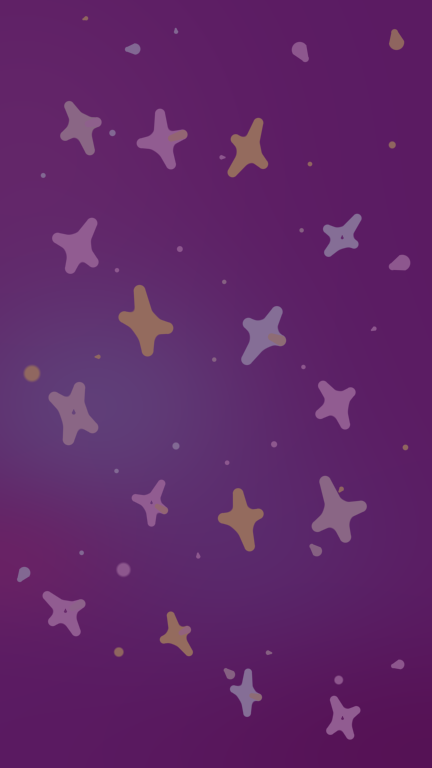
A Shadertoy shader for this background:

```glsl
// Soft purple night backdrop strewn with lumpy four-armed stars, pebbles and dots.
// Glows are gaussians; stars are smooth unions of tapered capsules, and every
// piece is placed by a jittered low-discrepancy sequence. Unit: canvas width.

const int STAR_COUNT = 16;
const int PIECE_COUNT = 52;
const float QUARTER_TURN = 1.5708;

float hash(float id, float salt) {
    vec2 q = fract(vec2(id, salt) * vec2(0.1031, 0.1137) + 0.137);
    q += dot(q, q.yx + 33.33);
    return fract((q.x + q.y) * q.x * 7.31);
}

float smoothMin(float a, float b, float k) {
    float h = max(k - abs(a - b), 0.0) / k;
    return min(a, b) - h * h * k * 0.25;
}

// Capsule from the origin to tip, its radius going from r0 to r1
float taperedCapsule(vec2 p, vec2 tip, float r0, float r1) {
    float t = clamp(dot(p, tip) / dot(tip, tip), 0.0, 1.0);
    return length(p - tip * t) - mix(r0, r1, t);
}

vec2 direction(float angle) {
    return vec2(cos(angle), sin(angle));
}

float glow(vec2 p, vec2 center, vec2 radius) {
    vec2 q = (p - center) / radius;
    return exp(-dot(q, q));
}

vec3 backdrop(vec2 p, float height) {
    vec2 s = vec2(p.x, p.y / height);
    vec3 col = vec3(0.355, 0.105, 0.385);
    col = mix(col, vec3(0.40, 0.16, 0.42), 0.75 * glow(s, vec2(0.05, 0.78), vec2(0.50, 0.30)));
    col = mix(col, vec3(0.35, 0.17, 0.43), 0.75 * glow(s, vec2(0.58, 0.27), vec2(0.36, 0.16)));
    col = mix(col, vec3(0.375, 0.25, 0.475), 0.95 * glow(s, vec2(0.22, 0.47), vec2(0.38, 0.17)));
    col = mix(col, vec3(0.43, 0.13, 0.39), 0.70 * glow(s, vec2(0.0, 0.27), vec2(0.26, 0.09)));
    return mix(col, vec3(0.33, 0.06, 0.32), 0.80 * glow(s, vec2(1.0, 0.02), vec2(0.60, 0.15)));
}

vec3 tint(float t) {
    vec3 pink = vec3(0.57, 0.36, 0.57);
    vec3 amber = vec3(0.58, 0.42, 0.37);
    vec3 mauve = vec3(0.54, 0.40, 0.52);
    vec3 lavender = vec3(0.52, 0.43, 0.59);
    return t < 0.36 ? pink : t < 0.62 ? amber : t < 0.80 ? mauve : lavender;
}

vec2 place(float id, float height, float margin) {
    vec2 s = fract(0.31 + id * vec2(0.7549, 0.5698));
    vec2 jitter = 0.07 * (vec2(hash(id, 1.0), hash(id, 2.0)) - 0.5);
    return mix(vec2(margin), vec2(1.0, height) - margin, s) + jitter;
}

vec2 armTip(float id, float arm, float size) {
    float tilt = (hash(id, 3.0) - 0.5) * 1.3;
    float bend = (hash(id, 10.0 + arm) - 0.5) * 0.6;
    float stretch = mod(arm, 2.0) < 0.5 ? 0.80 : 1.15;
    float reach = size * stretch * mix(0.8, 1.2, hash(id, 20.0 + arm));
    return reach * direction(tilt + bend + arm * QUARTER_TURN);
}

float starShape(vec2 p, float id, float size) {
    float d = 1.0;
    for (int k = 0; k < 4; k++) {
        vec2 tip = armTip(id, float(k), size);
        float arm = taperedCapsule(p, tip, 0.38 * size, 0.22 * size);
        d = smoothMin(d, arm, 0.24 * size);
    }
    return d;
}

float coverage(float d, float blur) {
    return 1.0 - smoothstep(-blur, blur, d);
}

vec3 paintStar(vec3 col, vec2 p, float id, float edge) {
    float size = mix(0.040, 0.063, hash(id, 4.0));
    float tone = fract(id * 0.618 + 0.1);
    float body = coverage(starShape(p, id, size), edge);
    vec3 fill = tint(tone);

    // A second tone along one arm of some stars
    vec2 tip = armTip(id, 0.0, size);
    float band = coverage(taperedCapsule(p - 0.45 * tip, 0.6 * tip, 0.14 * size, 0.2 * size), edge);
    fill = mix(fill, tint(fract(tone + 0.5)), 0.6 * band * step(0.7, hash(id, 5.0)));

    // A tiny notch in the middle of others
    float notch = coverage(taperedCapsule(p, vec2(0.0, 0.1 * size), 0.07 * size, 0.02 * size), edge);
    body *= 1.0 - 0.85 * notch * step(hash(id, 6.0), 0.3);
    return mix(col, fill, body);
}

vec3 paintSpeck(vec3 col, vec2 p, float id, float edge) {
    float radius = 0.005 + 0.014 * pow(hash(id, 7.0), 3.0);
    float isPebble = step(0.65, hash(id, 8.0));
    vec2 tip = radius * mix(0.02, 1.3, isPebble) * direction(6.2832 * hash(id, 9.0));
    float d = taperedCapsule(p, tip, radius, radius * mix(1.0, 0.45, isPebble));
    float blur = max(edge, mix(0.25 * radius, 0.001, isPebble));
    return mix(col, tint(fract(id * 0.618)), 0.92 * coverage(d, blur));
}

void mainImage(out vec4 fragColor, in vec2 fragCoord) {
    vec2 p = fragCoord / iResolution.x;
    float height = iResolution.y / iResolution.x;
    float edge = 0.8 / iResolution.x;
    vec3 col = backdrop(p, height);

    for (int i = 0; i < PIECE_COUNT; i++) {
        float id = float(i);
        if (i < STAR_COUNT) col = paintStar(col, p - place(id, height, 0.11), id, edge);
        else col = paintSpeck(col, p - place(id, height, 0.05), id, edge);
    }
    fragColor = vec4(col, 1.0);
}
```
